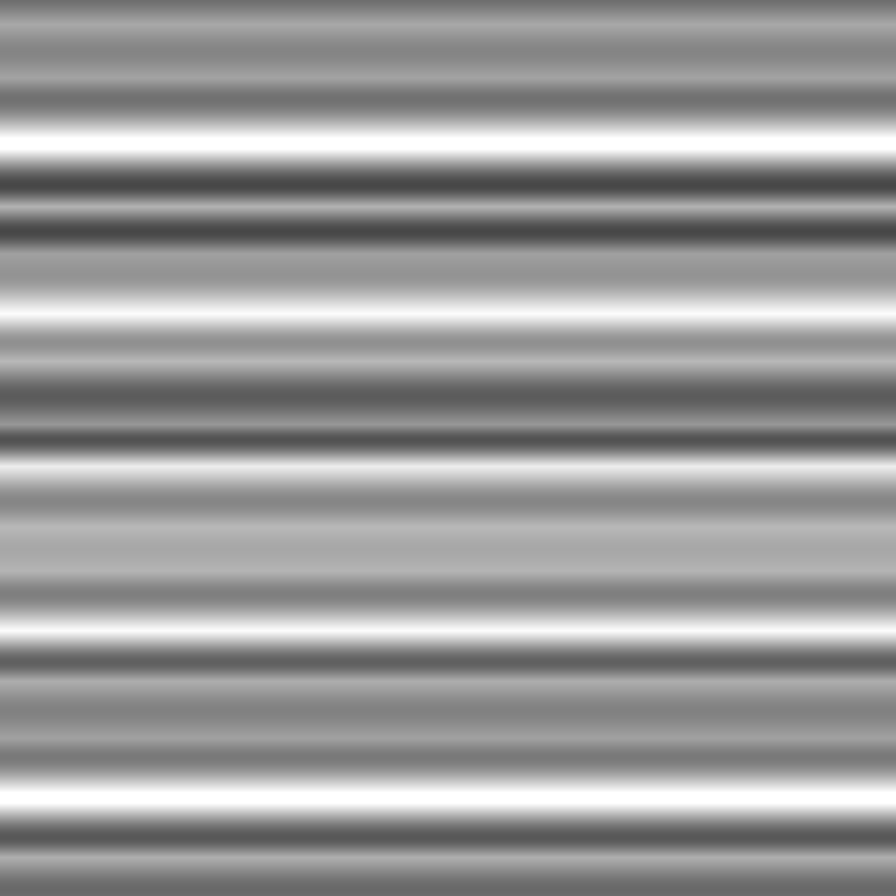
Reproduce this texture procedurally as a WebGL 2 fragment shader.

```glsl
#version 300 es
precision highp float;

uniform vec2 u_resolution;
out vec4 fragColor;

const float TAU = 6.2831853;
const float BANDS = 16.0;

// Signed random value from -1 to 1
float hash(float n) {
    return 2.0 * fract(sin(n * 127.1 + 11.7) * 43758.5453) - 1.0;
}

float wrapIndex(float i, float count) {
    return mod(i + count, count);
}

// Whole number of waves around the ring of bands
float wave(float i, float count, float cycles, float peak) {
    return cos(TAU * cycles * (i - peak) / count);
}

// Position of a crest in band units: slow swell plus jitter
float crestPosition(float i, float count, float swell, float jitter) {
    float k = wrapIndex(i, count);
    return i + 0.4 + swell * wave(k, count, 1.0, 4.0) + jitter * hash(k);
}

// Valley tone: three beating waves plus jitter
float valleyTone(float i, float count, float middle, float darkest) {
    float k = wrapIndex(i, count);
    float tone = middle + 0.13 * wave(k, count, 4.0, 0.5);
    tone += 0.08 * wave(k, count, 3.0, 4.4);
    tone += 0.055 * wave(k, count, 1.0, 9.5);
    return max(tone + 0.025 * hash(k + 71.0), darkest);
}

// Crest tone: in each group of three, two soft crests and one highlight
float crestTone(float i, float count, float before, float after) {
    float k = wrapIndex(i, count);
    float member = mod(k, 3.0);
    float soft = mix(0.71, 0.61, step(0.5, member)) + 0.06 * hash(k + 37.0);
    float highlight = 1.03 + 0.1 * wave(k, count, 1.0, 0.0);
    float tone = mix(soft, highlight, step(1.5, member));
    return max(tone, max(before, after) + 0.05);
}

// Rounded at the valley, creased at the crest
float slope(float d) {
    return d * d * (2.0 - d);
}

float streaks(float height, float count) {
    const float swell = 0.22;
    const float jitter = 0.1;
    const float middle = 0.44;
    const float darkest = 0.28;
    float y = (1.0 - height) * count;

    // Find the crest just above this point
    float i = floor(y);
    if (y < crestPosition(i, count, swell, jitter)) i -= 1.0;
    float start = crestPosition(i, count, swell, jitter);
    float end = crestPosition(i + 1.0, count, swell, jitter);
    float t = (y - start) / (end - start);

    float previous = valleyTone(i - 1.0, count, middle, darkest);
    float valley = valleyTone(i, count, middle, darkest);
    float next = valleyTone(i + 1.0, count, middle, darkest);
    float upper = crestTone(i, count, previous, valley);
    float lower = crestTone(i + 1.0, count, valley, next);

    // The valley leans toward the weaker crest
    float center = clamp(0.5 + 0.4 * (upper - lower), 0.2, 0.8);
    float side = step(center, t);
    float d = mix((center - t) / center, (t - center) / (1.0 - center), side);
    return mix(valley, mix(upper, lower, side), slope(clamp(d, 0.0, 1.0)));
}

void main() {
    vec2 uv = gl_FragCoord.xy / u_resolution;
    float grey = clamp(streaks(uv.y, BANDS), 0.0, 1.0);
    fragColor = vec4(vec3(grey), 1.0);
}
```
